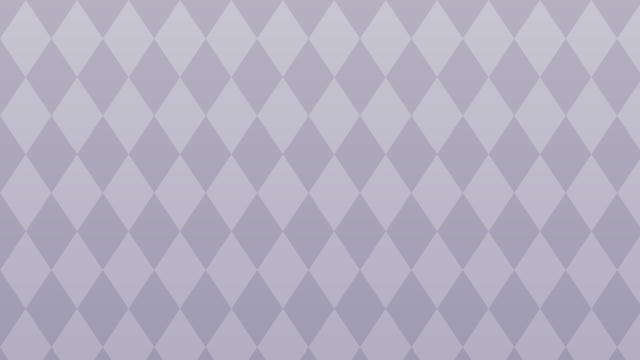
Write a Shadertoy shader that draws this pattern.

```glsl
// Two-tone harlequin: tall diamonds touching tip to tip, anchored at the
// top left. Each tone fades down the canvas; the diamonds come from a
// repeated L1-norm distance, smoothed over one pixel.

const float DIAMONDS_PER_HEIGHT = 7.0;   // diamond widths in one canvas height
const float DIAMOND_ASPECT = 1.5;        // diamond height over width

const vec3 LIGHT_TOP    = vec3(0.784, 0.776, 0.824);
const vec3 LIGHT_BOTTOM = vec3(0.702, 0.682, 0.761);
const vec3 DARK_TOP     = vec3(0.714, 0.694, 0.757);
const vec3 DARK_BOTTOM  = vec3(0.620, 0.604, 0.694);

// Signed distance to the nearest edge of a grid of diamonds, negative inside.
float diamondGrid(vec2 p, vec2 cell) {
    vec2 local = abs(fract(p / cell) - 0.5) * 2.0;
    return (local.x + local.y - 1.0) / length(2.0 / cell);
}

void mainImage(out vec4 fragColor, in vec2 fragCoord) {
    float pixel = 1.0 / iResolution.y;

    // Canvas heights, measured right and down from the top left corner
    vec2 p = vec2(fragCoord.x, iResolution.y - fragCoord.y) * pixel;
    vec2 cell = vec2(1.0, DIAMOND_ASPECT) / DIAMONDS_PER_HEIGHT;

    // Vertical fade of both tones
    vec3 light = mix(LIGHT_TOP, LIGHT_BOTTOM, p.y);
    vec3 dark = mix(DARK_TOP, DARK_BOTTOM, p.y);

    // Light diamonds over the dark ground
    float coverage = clamp(0.5 - diamondGrid(p, cell) / pixel, 0.0, 1.0);
    fragColor = vec4(mix(dark, light, coverage), 1.0);
}
```
